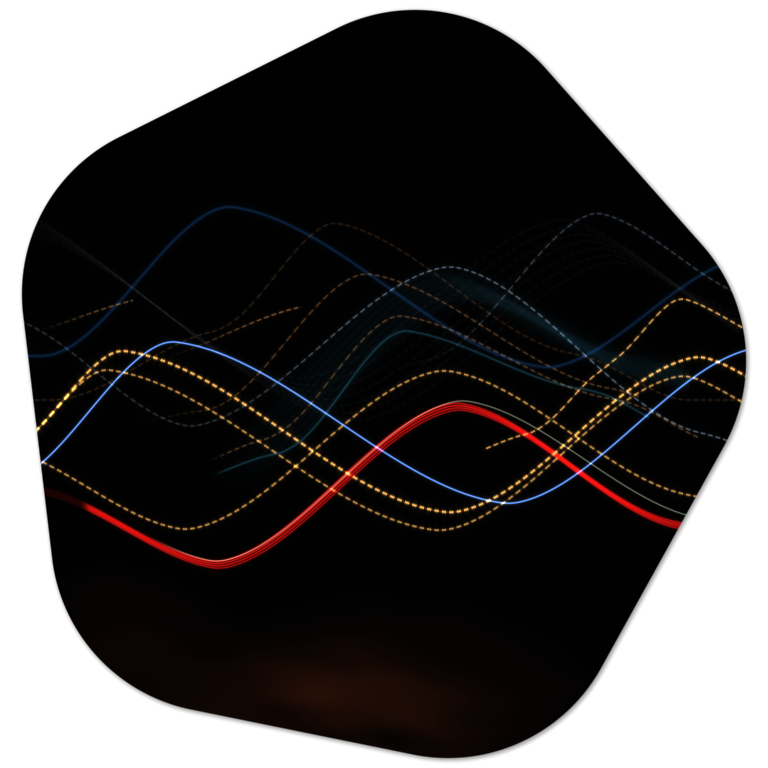
This background is drawn by a WebGL 1 fragment shader. Its source:

```glsl
precision highp float;
uniform vec2 u_resolution;

const float UNITS = 768.0; // design units across the canvas
const float CORNER_RADIUS = 175.0;
const float DASH_PERIOD = 7.4;
const float BEND_OVERLAP = 9.0;
const float SHADOW_STRENGTH = 0.45;
const vec3 NIGHT = vec3(0.004, 0.004, 0.005);
const vec3 GOLD = vec3(1.0, 0.72, 0.34);
const vec3 BRONZE = vec3(0.27, 0.18, 0.1);
const vec3 BLUE = vec3(0.38, 0.6, 1.0);
const vec3 DEEP_BLUE = vec3(0.03, 0.11, 0.21);
const vec3 TEAL = vec3(0.05, 0.16, 0.2);
const vec3 SILVER = vec3(0.27, 0.32, 0.37);
const vec3 PALE = vec3(0.36, 0.38, 0.31);
const vec3 RED = vec3(0.78, 0.06, 0.05);
const vec3 EMBER = vec3(0.21, 0.075, 0.03);

float hash(vec2 p) {
  return fract(sin(dot(p, vec2(41.3, 289.1))) * 4375.5);
}

float noise(vec2 p) {
  vec2 i = floor(p), f = fract(p);
  f = f * f * (3.0 - 2.0 * f);
  return mix(mix(hash(i), hash(i + vec2(1, 0)), f.x),
             mix(hash(i + vec2(0, 1)), hash(i + vec2(1, 1)), f.x), f.y);
}

// Polygon side: x keeps the nearest distance, y the outward side
vec2 addSide(vec2 acc, vec2 p, vec2 a, vec2 b) {
  vec2 q = p - a, e = b - a;
  float near = length(q - e * clamp(dot(q, e) / dot(e, e), 0.0, 1.0));
  return vec2(min(acc.x, near), max(acc.y, q.x * e.y - q.y * e.x));
}

// Distance to the rounded pentagon
float badge(vec2 p) {
  vec2 top = vec2(415, 185), right = vec2(571, 361), bottom = vec2(448, 583);
  vec2 lowLeft = vec2(226, 538), left = vec2(197, 294);
  vec2 acc = addSide(vec2(1e4, -1e6), p, top, right);
  acc = addSide(acc, p, right, bottom);
  acc = addSide(acc, p, bottom, lowLeft);
  acc = addSide(acc, p, lowLeft, left);
  acc = addSide(acc, p, left, top);
  return (acc.y > 0.0 ? acc.x : 0.0) - CORNER_RADIUS;
}

float bend(float x, float from, float to) {
  return smoothstep(from - BEND_OVERLAP, to + BEND_OVERLAP, x);
}

// Height through four turning points, then a falling tail
float wave(float x, vec4 xs, vec4 ys) {
  return ys.x + (ys.y - ys.x) * bend(x, xs.x, xs.y)
    + (ys.z - ys.y) * bend(x, xs.y, xs.z)
    + (ys.w - ys.z) * bend(x, xs.z, xs.w) + 45.0 * bend(x, xs.w, xs.w + 100.0);
}

// Distance to a wave, and x of its nearest point
vec2 trail(vec2 p, vec4 xs, vec4 ys) {
  float y = wave(p.x, xs, ys);
  float slope = wave(p.x + 1.0, xs, ys) - y;
  float stretch = 1.0 + slope * slope;
  return vec2((p.y - y) / sqrt(stretch), p.x + (p.y - y) * slope / stretch);
}

float line(float d, float width) {
  float w = max(width, 0.65 * UNITS / u_resolution.y);
  return exp(-d * d / (w * w));
}

float glowLine(vec2 t, float width) {
  return line(t.x, width) + 0.06 * line(t.x, width * 3.5);
}

float dashedLine(vec2 t, float width) {
  float dash = smoothstep(-0.8, 0.2, cos(6.2832 * t.y / DASH_PERIOD));
  return glowLine(t, width) * mix(0.22, 1.0, dash);
}

float span(float x, float from, float to, float fade) {
  return smoothstep(from, from + fade, x) * (1.0 - smoothstep(to - 2.0, to, x));
}

void main() {
  vec2 p = gl_FragCoord.xy / u_resolution * UNITS;
  p.y = UNITS - p.y;
  vec3 col = NIGHT;

  // Ember haze
  vec2 drift = vec2(p.x + p.y, p.y - 0.25 * p.x);
  float cloud = mix(noise(drift * vec2(0.008, 0.02)), noise(drift * vec2(0.015, 0.05)), 0.4);
  float haze = line(length((p - vec2(345, 710)) * vec2(0.42, 1)), 62.0)
    + 0.5 * line(length((p - vec2(120, 635)) * vec2(0.7, 1)), 42.0);
  col += EMBER * haze * cloud;

  // Misty filaments
  for (int i = 0; i < 7; i++) {
    float k = float(i) - 3.0;
    vec2 t = trail(p - k * vec2(5, 4), vec4(200,450,650,760), vec4(480,285,370,400));
    col += TEAL * span(p.x, 210.0, 690.0, 120.0) * (0.1 * line(t.x, 1.6) + 0.05 * line(t.x, 8.0));
    t = trail(p - k * vec2(9, 7), vec4(-20,330,590,760), vec4(210,400,240,330));
    col += SILVER * 0.07 * dashedLine(t, 1.0);
  }

  // Dim trails
  col += DEEP_BLUE * glowLine(trail(p, vec4(50,225,550,745), vec4(356,206,368,258)), 1.6);
  col += TEAL * span(p.x, 210.0, 650.0, 20.0)
    * glowLine(trail(p, vec4(170,285,400,590), vec4(487,452,330,390)), 1.2);
  col += SILVER * mix(0.5, 1.0, smoothstep(200.0, 400.0, p.x))
    * dashedLine(trail(p, vec4(0,190,450,710), vec4(315,427,266,435)), 1.0);
  col += SILVER * 0.6 * span(p.x, 380.0, 760.0, 170.0)
    * dashedLine(trail(p, vec4(300,430,595,760), vec4(410,360,212,300)), 1.0);
  col += BRONZE * span(p.x, 120.0, 640.0, 160.0)
    * dashedLine(trail(p, vec4(60,210,362,620), vec4(440,410,273,390)), 1.0);
  col += BRONZE * span(p.x, 205.0, 700.0, 30.0)
    * dashedLine(trail(p, vec4(180,270,395,620), vec4(470,438,315,400)), 1.0);
  col += BRONZE * 0.5 * dashedLine(trail(p, vec4(60,220,330,580), vec4(400,330,222,355)), 1.0);
  col += BRONZE * 1.3 * span(p.x, 25.0, 134.0, 90.0)
    * dashedLine(trail(p, vec4(0,160,170,180), vec4(338,296,296,296)), 1.0);
  col += BRONZE * 1.5 * span(p.x, 150.0, 302.0, 130.0)
    * dashedLine(trail(p, vec4(130,320,330,340), vec4(365,304,304,304)), 1.0);

  // Red bundle with a pale strand
  for (int i = 0; i < 4; i++) {
    float k = float(i) - 1.2;
    vec2 t = trail(p - k * vec2(1, 2.3), vec4(30,218,457,685), vec4(488,565,405,526));
    col += RED * mix(0.12, 0.9 - 0.12 * abs(k), smoothstep(80.0, 92.0, p.x)) * glowLine(t, 1.0);
  }
  col += PALE * span(p.x, 140.0, 760.0, 60.0)
    * line(trail(p, vec4(30,218,461,710), vec4(482,562,400,520)).x, 0.9);

  // Bright trails
  col += BLUE * glowLine(trail(p, vec4(10,168,511,760), vec4(482,341,504,347)), 1.05);
  col += GOLD * dashedLine(trail(p, vec4(10,117,452,700), vec4(450,350,513,356)), 1.45);
  col += GOLD * 0.7 * dashedLine(trail(p, vec4(10,101,442,684), vec4(450,369,531,375)), 1.2);
  col += GOLD * 0.7 * dashedLine(trail(p, vec4(-10,186,443,700), vec4(445,530,370,497)), 1.2);
  col += GOLD * 0.75 * span(p.x, 483.0, 790.0, 3.0)
    * dashedLine(trail(p, vec4(440,535,607,678), vec4(464,432,366,297)), 1.1);

  // Badge over white with a soft shadow
  float pixel = UNITS / u_resolution.y;
  float shadow = 1.0 - smoothstep(-4.0, 5.0, badge(p - 1.5));
  float inside = 1.0 - smoothstep(-pixel, pixel, badge(p));
  vec3 paper = vec3(1.0 - SHADOW_STRENGTH * shadow);
  gl_FragColor = vec4(mix(paper, min(col, 1.0), inside), 1.0);
}
```
